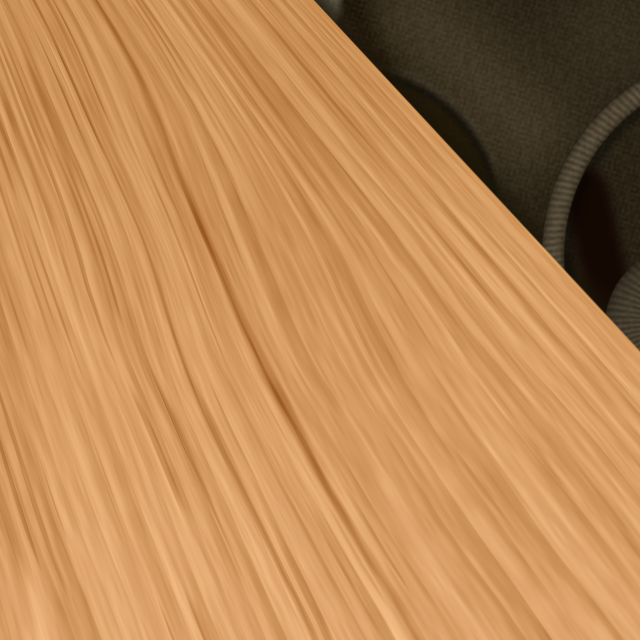
Give the GLSL for this texture, as a three.js fragment shader.

```glsl
varying vec2 vUv;

float hash(vec2 p) {
  return fract(sin(dot(p, vec2(127.1, 311.7))) * 43758.5453);
}

float noise(vec2 p) {
  vec2 i = floor(p), f = fract(p);
  f = f * f * (3.0 - 2.0 * f);
  return mix(mix(hash(i), hash(i + vec2(1.0, 0.0)), f.x),
             mix(hash(i + vec2(0.0, 1.0)), hash(i + vec2(1.0, 1.0)), f.x), f.y);
}

float bump(float x, float width) {
  return exp(-x * x / (width * width));
}

float segment(vec2 p, vec2 a, vec2 b) {
  vec2 d = b - a;
  return length(p - a - d * clamp(dot(p - a, d) / dot(d, d), 0.0, 1.0));
}

// Bends the fan of grain, leaving the table edge straight
float grainCoord(float fan, vec2 p) {
  float down = 1.0 - p.y;
  float bend = 0.055 * smoothstep(0.0, 0.6, down) * bump(fan - 0.56, 0.17);
  bend -= 0.018 * bump(p.y - 0.62, 0.17) * bump(fan - 0.51, 0.06);
  bend += 0.014 * (noise(vec2(fan * 9.0, down * 3.0 + 4.0)) - 0.5);
  bend += 0.004 * (noise(vec2(fan * 25.0, down * 6.0)) - 0.5);
  return fan + bend * (1.0 - smoothstep(0.74, 0.93, fan));
}

vec3 wood(float fan, vec2 p) {
  float g = grainCoord(fan, p);
  float along = length(p - vec2(-0.55, 2.12));

  // Bands, streaks and short pores
  float broad = noise(vec2(g * 38.0, along * 1.3)) - 0.5;
  float streak = noise(vec2(g * 115.0, along * 2.5)) - 0.5;
  float fine = noise(vec2(g * 240.0, along * 5.0)) - 0.5;
  float pores = noise(vec2(g * 420.0, along * 24.0)) - 0.5;
  float tone = broad * 0.045 + streak * 0.065 + fine * 0.075 + pores * 0.05;

  // Growth rings: a slow shade ending in a crisp line
  float ring = g * 46.0 + 0.9 * noise(vec2(g * 15.0, along * 1.2));
  float phase = fract(ring);
  float strength = 0.2 + 0.8 * noise(vec2(floor(ring) * 7.3, along * 3.0));
  tone -= strength * 0.075 * smoothstep(0.3, 0.92, phase) * (1.0 - smoothstep(0.93, 1.0, phase));

  // Thin dark veins, denser to the left
  float vein = smoothstep(0.68, 0.9, noise(vec2(g * 210.0 + 9.0, along * 3.5)));
  tone -= vein * mix(0.10, 0.05, smoothstep(0.4, 0.8, g));
  float broken = 0.3 + 0.7 * noise(vec2(g * 150.0, along * 14.0));
  tone -= 0.15 * broken * bump(g - 0.622, 0.004);
  tone += 0.035 * bump(g - 0.612, 0.005);
  tone -= 0.09 * bump(g - 0.535, 0.0022);
  tone += 0.03 * bump(g - 0.527, 0.006);

  vec3 base = mix(vec3(0.865, 0.635, 0.42), vec3(0.785, 0.56, 0.335), smoothstep(0.0, 0.95, p.y));
  return base + 0.018 + tone * vec3(1.0, 1.08, 1.08);
}

vec3 strapColor(float across, float rib) {
  float shade = sqrt(max(0.0, 1.0 - across * across));
  return mix(vec3(0.12, 0.10, 0.06), vec3(0.41, 0.36, 0.28), shade * (0.68 + 0.14 * rib));
}

vec3 fabric(float fan, vec2 p) {
  float grit = noise(p * 230.0) - 0.5;
  float weave = sin(p.x * 520.0 + p.y * 260.0) * sin(p.y * 520.0 - p.x * 260.0);
  vec3 col = vec3(0.155, 0.127, 0.075);
  col += vec3(0.095, 0.085, 0.07) * bump(segment(p, vec2(0.66, 0.97), vec2(0.82, 0.80)), 0.08);
  col += vec3(0.05, 0.045, 0.04) * bump(length(p - vec2(0.95, 0.95)), 0.11);
  col -= 0.05 * bump(segment(p, vec2(0.55, 1.0), vec2(0.60, 0.90)), 0.022);
  float corner = smoothstep(-0.006, 0.012, p.x - 0.53 + (1.0 - p.y) * 0.2);
  col = mix(vec3(0.33, 0.31, 0.25), col, corner);
  col += grit * 0.045 + weave * 0.012;

  // Curved flap and its seam
  float flap = length(p - vec2(0.55, 0.66)) - 0.227;
  col = mix(vec3(0.13, 0.095, 0.035) + grit * 0.02, col, smoothstep(-0.008, 0.005, flap));
  col *= 1.0 - 0.45 * bump(flap, 0.007);
  col += 0.02 * bump(flap - 0.012, 0.007) * step(p.x, 0.78);

  // Deep gap behind the strap and shade along the table
  float gap = segment(p, vec2(0.915, 0.70), vec2(0.955, 0.53));
  col = mix(vec3(0.08, 0.03, 0.01), col, smoothstep(0.018, 0.052, gap));
  col = mix(vec3(0.10, 0.075, 0.025), col, 0.35 + 0.65 * smoothstep(0.0, 0.035, fan - 0.9285));

  // Ribbed straps
  vec2 q = p - vec2(1.17, 0.60);
  float across = (length(q) - 0.306) / 0.018;
  float rib = sin(atan(q.y, -q.x) * 190.0 + across * 1.8);
  col *= 1.0 - 0.4 * bump(across + 1.2, 0.7);
  col = mix(strapColor(across, rib) + grit * 0.05, col, smoothstep(0.90, 1.10, abs(across)));

  q = p - vec2(1.07, 0.49);
  across = (length(q) - 0.083) / 0.042;
  rib = sin(atan(q.y, -q.x) * 65.0 + across * 4.0);
  return mix(strapColor(across * 0.9, rib) * 0.85 + grit * 0.04, col, smoothstep(0.95, 1.05, across));
}

void main() {
  // Lines of the tabletop spread from a far point at upper left
  float fan = (vUv.x + 0.55) / (2.12 - vUv.y);
  float outside = smoothstep(0.9270, 0.9305, fan);
  vec3 top = wood(fan, vUv) + vec3(0.03, 0.02, 0.0) * bump(fan - 0.925, 0.004);
  gl_FragColor = vec4(mix(top, fabric(fan, vUv), outside), 1.0);
}
```
